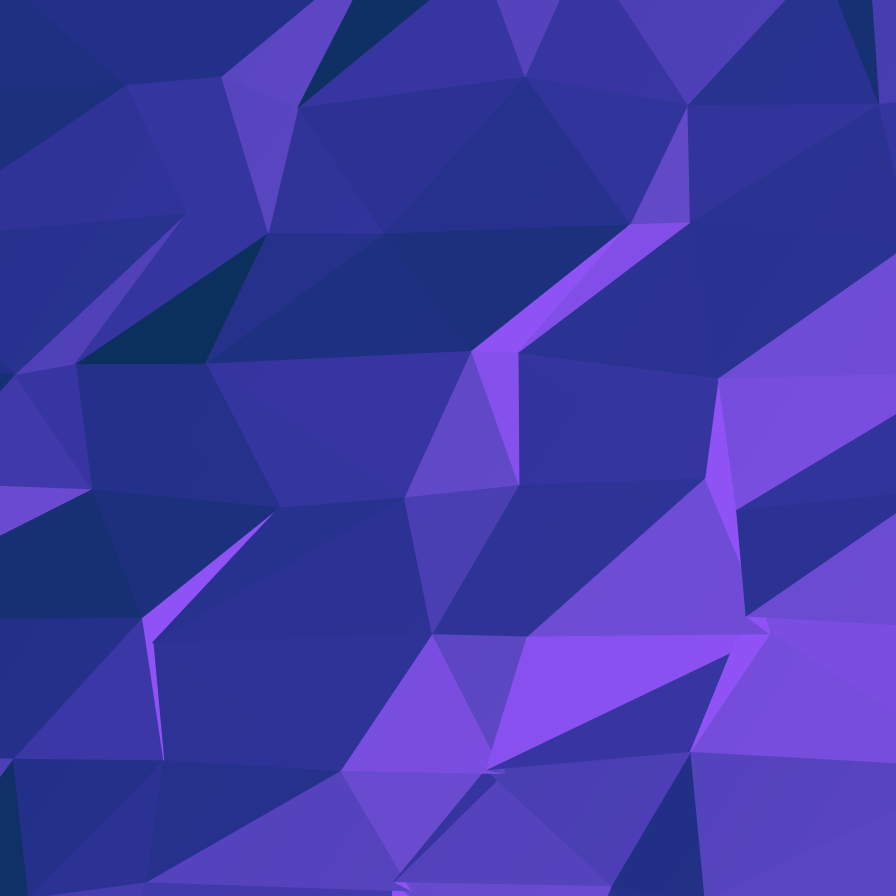
A WebGL 1 fragment shader for this background:

```glsl
precision highp float;
// Low-poly backdrop: a folded sheet of flat-lit triangles from teal through indigo to violet.

uniform vec2 u_resolution;

#define GRID vec2(5.8, 6.7)        // columns and rows of mesh cells
#define LEAN 0.25                  // sideways shift of each row, in cells
#define JITTER vec2(1.4, 0.26)     // spread of the vertices, in cells
#define RELIEF 0.76                // height range of the vertices, in cells
#define LIGHT vec2(0.85, -0.52)    // direction that brightens a slope
#define CONTRAST 0.64              // strength of the slope shading
#define BASE_TONE 0.59             // tone of a level facet
#define TILT vec2(0.28, -0.18)     // brightening across the canvas
#define SHEEN 0.15                 // part of the tilt visible within a facet
#define SEED vec2(17.0, 43.0)

vec3 hash3(vec2 g) {
  vec3 q = fract(g.xyx * vec3(0.1031, 0.1030, 0.0973));
  q += dot(q, q.yxz + 33.33);
  return fract((q.xxy + q.yzz) * q.zyx);
}

float cross2(vec2 a, vec2 b) {
  return a.x * b.y - a.y * b.x;
}

// Mesh vertex: canvas position in xy, height in z
vec3 meshVertex(vec2 cell) {
  vec3 r = hash3(cell + SEED) - 0.5;
  vec2 v = cell + r.xy * JITTER;
  v.x -= LEAN * v.y;
  return vec3(v / GRID, r.z * RELIEF / GRID.y);
}

float segmentDistance(vec2 p, vec2 a, vec2 b) {
  vec2 e = b - a;
  float along = clamp(dot(p - a, e) / max(dot(e, e), 1e-8), 0.0, 1.0);
  return length(p - a - e * along);
}

// Zero inside the triangle, distance to its outline outside
float triangleDistance(vec2 p, vec2 a, vec2 b, vec2 c) {
  float winding = sign(cross2(b - a, c - a));
  float inner = min(winding * cross2(b - a, p - a),
                min(winding * cross2(c - b, p - b),
                    winding * cross2(a - c, p - c)));
  if (inner >= 0.0) return 0.0;
  return min(segmentDistance(p, a, b),
         min(segmentDistance(p, b, c), segmentDistance(p, c, a)));
}

// Tone ramp in five even steps
vec3 palette(float tone) {
  float t = clamp(tone, 0.0, 1.0) * 5.0;
  vec3 c = mix(vec3(0.02, 0.19, 0.32), vec3(0.08, 0.19, 0.44), clamp(t, 0.0, 1.0));
  c = mix(c, vec3(0.14, 0.19, 0.54), clamp(t - 1.0, 0.0, 1.0));
  c = mix(c, vec3(0.22, 0.21, 0.64), clamp(t - 2.0, 0.0, 1.0));
  c = mix(c, vec3(0.39, 0.29, 0.79), clamp(t - 3.0, 0.0, 1.0));
  return mix(c, vec3(0.56, 0.32, 0.96), clamp(t - 4.0, 0.0, 1.0));
}

vec3 facetColor(vec2 p, vec3 a, vec3 b, vec3 c) {
  vec3 normal = normalize(cross(b - a, c - a));
  normal *= normal.z < 0.0 ? -1.0 : 1.0;
  vec2 center = (a.xy + b.xy + c.xy) / 3.0;
  float tilt = dot(mix(center, p, SHEEN) - 0.5, TILT);
  return palette(BASE_TONE + CONTRAST * dot(normal.xy, LIGHT) + tilt);
}

// Paints one facet over the color so far, with a one-pixel soft rim
vec3 paintFacet(vec3 under, vec2 p, float pixel, vec3 a, vec3 b, vec3 c) {
  float cover = 1.0 - triangleDistance(p, a.xy, b.xy, c.xy) / pixel;
  if (cover <= 0.0) return under;
  return mix(under, facetColor(p, a, b, c), cover);
}

void main() {
  float pixel = 1.0 / u_resolution.y;
  vec2 p = gl_FragCoord.xy * pixel;

  // Cell of the leaning grid that holds this point
  vec2 q = p * GRID;
  q.x += LEAN * q.y;
  vec2 home = floor(q);

  // Two facets per cell, painted in a fixed order so that folds overlap cleanly
  vec3 color = palette(BASE_TONE);
  for (int j = -1; j <= 1; j++) {
    for (int i = -1; i <= 1; i++) {
      vec2 cell = home + vec2(float(i), float(j));
      vec3 lowLeft = meshVertex(cell);
      vec3 lowRight = meshVertex(cell + vec2(1.0, 0.0));
      vec3 topLeft = meshVertex(cell + vec2(0.0, 1.0));
      vec3 topRight = meshVertex(cell + vec2(1.0, 1.0));
      color = paintFacet(color, p, pixel, lowLeft, lowRight, topRight);
      color = paintFacet(color, p, pixel, lowLeft, topRight, topLeft);
    }
  }
  gl_FragColor = vec4(color, 1.0);
}
```
